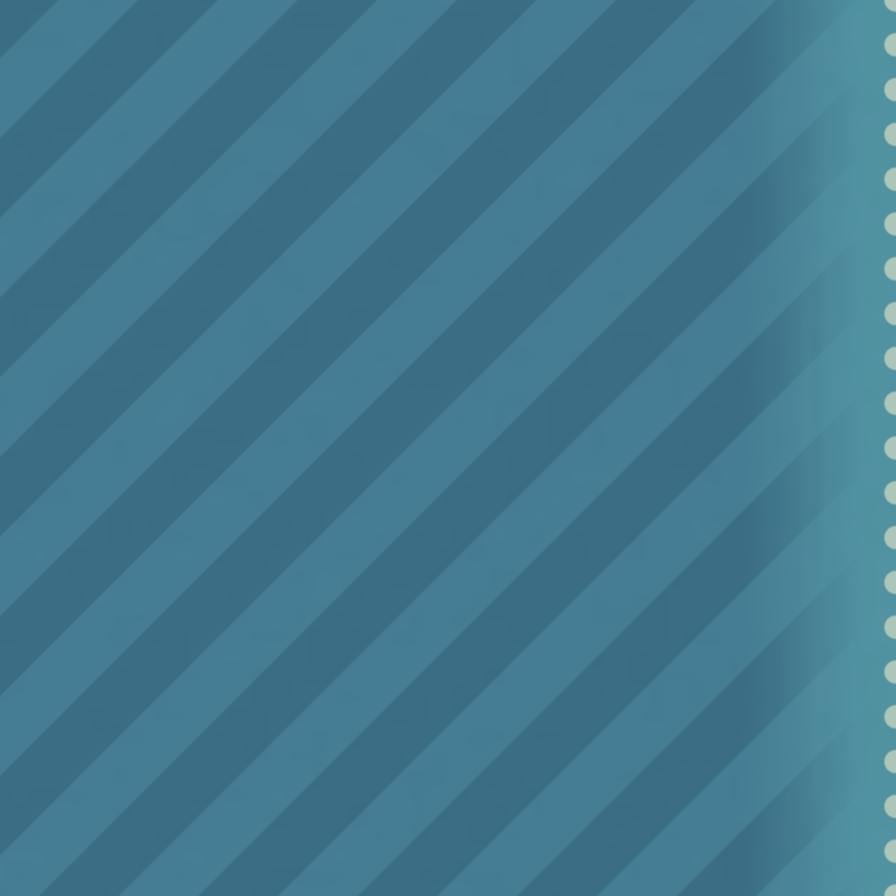
Give the GLSL for this pattern, as a Shadertoy shader.

```glsl
// Two-tone diagonal stripes at 45 degrees that dissolve into a teal band at the
// right edge, which is trimmed by a column of pale half dots.
// Stripes are a folded repeat, dots a distance function, wear is value noise.

#define STRIPE_PERIOD 0.1779   // along either axis
#define STRIPE_OFFSET 0.0651   // start of first light stripe, from top left
#define DOT_COUNT 20.0
#define DOT_RADIUS 0.0130
#define FADE_START 0.815
#define FADE_END 0.985
#define WEAR 0.006
#define DARK_BLUE vec3(0.230, 0.428, 0.518)
#define LIGHT_BLUE vec3(0.270, 0.493, 0.580)
#define EDGE_TEAL vec3(0.318, 0.572, 0.632)
#define DOT_CREAM vec3(0.675, 0.775, 0.730)

float hash(vec2 cell) {
    vec3 q = fract(cell.xyx * 0.1031);
    q += dot(q, q.yzx + 33.33);
    return fract((q.x + q.y) * q.z);
}

float valueNoise(vec2 p) {
    vec2 cell = floor(p), f = fract(p);
    f = f * f * (3.0 - 2.0 * f);
    float low = mix(hash(cell), hash(cell + vec2(1, 0)), f.x);
    float high = mix(hash(cell + vec2(0, 1)), hash(cell + vec2(1, 1)), f.x);
    return mix(low, high, f.y);
}

// Signed distance to the light stripes, negative inside.
float stripeDistance(vec2 p) {
    float phase = fract((p.x + 1.0 - p.y - STRIPE_OFFSET) / STRIPE_PERIOD);
    float fold = min(abs(phase - 0.25), 1.0 - abs(phase - 0.25));
    return (fold - 0.25) * STRIPE_PERIOD * inversesqrt(2.0);
}

// Signed distance to the dots centred on the right edge.
float dotDistance(vec2 p) {
    float y = (fract(p.y * DOT_COUNT + 0.5) - 0.5) / DOT_COUNT;
    return length(vec2(p.x - 1.0, y)) - DOT_RADIUS;
}

float coverage(float dist, float softness) {
    return 1.0 - smoothstep(-softness, softness, dist);
}

void mainImage(out vec4 fragColor, in vec2 fragCoord) {
    vec2 p = fragCoord / iResolution.xy;
    float pixel = 1.0 / min(iResolution.x, iResolution.y);

    // Stripes
    float light = coverage(stripeDistance(p), max(pixel, 0.0015));
    vec3 color = mix(DARK_BLUE, LIGHT_BLUE, light);

    // Fade into the edge band, with faint vertical streaks
    float fade = smoothstep(FADE_START, FADE_END, p.x);
    float streak = valueNoise(vec2(p.x * 90.0, p.y * 5.0)) - 0.5;
    fade = clamp(fade + 0.12 * streak * fade * (1.0 - fade) * 4.0, 0.0, 1.0);
    color = mix(color, EDGE_TEAL, fade);

    // Soft mottling
    color += WEAR * (valueNoise(p * 45.0) - 0.5);

    // Dots
    color = mix(color, DOT_CREAM, coverage(dotDistance(p), max(pixel, 0.0015)));

    fragColor = vec4(color, 1.0);
}
```
